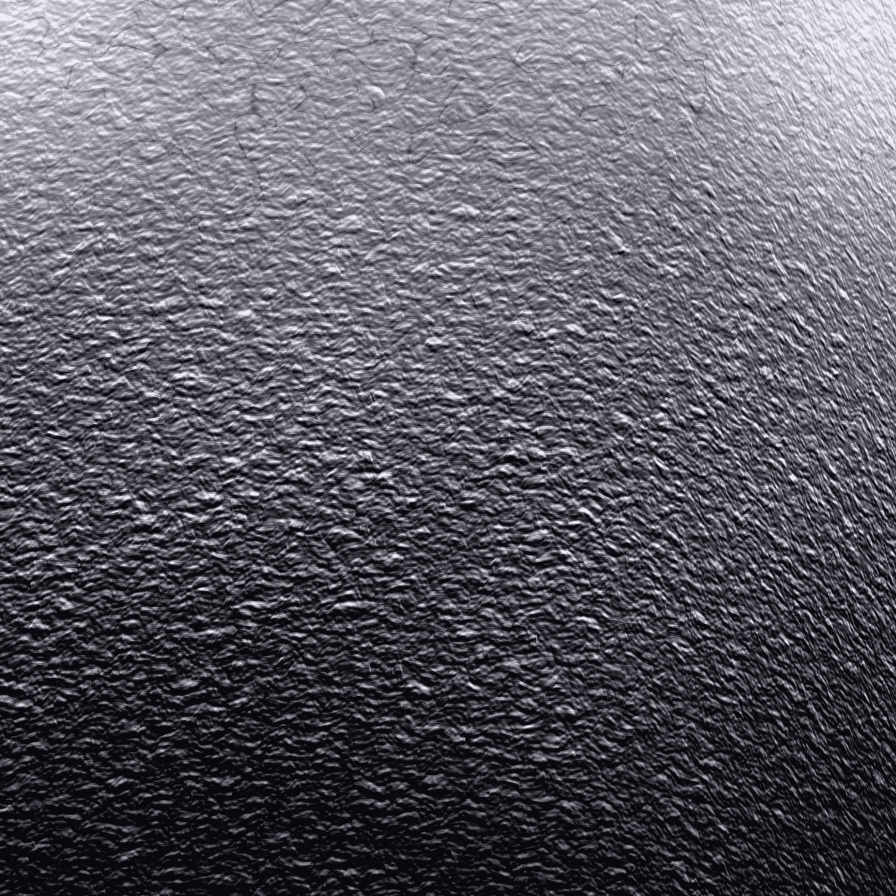
Write a Shadertoy shader that draws this texture.

```glsl
// Dark pebbled leather-like surface, lit from above and curving away at the right.

vec2 hash2(vec2 p) {
    vec3 q = fract(p.xyx * vec3(0.1031, 0.1030, 0.0973));
    q += dot(q, q.yzx + 33.33);
    return fract((q.xx + q.yz) * q.zy);
}

// Cellular noise: nearest distance, second distance, random id of the nearest cell
vec3 cells(vec2 p) {
    vec2 home = floor(p);
    vec3 result = vec3(9.0, 9.0, 0.0);
    for (int j = -1; j <= 1; j++)
    for (int i = -1; i <= 1; i++) {
        vec2 cell = home + vec2(i, j);
        vec2 rnd = hash2(cell);
        float d = length(cell + rnd - p);
        if (d < result.x) result = vec3(d, result.x, fract(rnd.x * 7.0 + rnd.y * 13.0));
        else result.y = min(result.y, d);
    }
    return result;
}

// Layered sines that make the grain ragged
vec2 waver(vec2 p, float amount) {
    float across = sin(p.y * 90.0 + 3.0 * sin(p.x * 31.0));
    float along = sin(p.x * 110.0 + 2.0 * sin(p.y * 47.0));
    return amount * vec2(across, 0.6 * along);
}

// Bend the grain downwards and foreshorten it near the right edge
vec2 bendSurface(vec2 uv) {
    float right = max(uv.x - 0.6, 0.0);
    float arch = 0.12 * (uv.x - 0.45) * (uv.x - 0.45);
    return vec2(uv.x + 1.2 * right * right, uv.y + arch + 1.2 * right * right);
}

// Height of wide grains, fine grains, a thin web and a few larger pebbles
float relief(vec2 p) {
    p += waver(p, 0.003);
    vec3 coarse = cells(p * vec2(58.0, 118.0));
    vec3 fine = cells(p * vec2(118.0, 225.0) + 7.0);
    vec3 large = cells(p * vec2(24.0, 42.0) + 31.0);
    float web = 1.0 - smoothstep(0.0, 0.25, coarse.y - coarse.x);
    float pebble = step(0.78, large.z) * smoothstep(0.42, 0.12, large.x);
    return 0.6 * (1.0 - coarse.x) * mix(0.5, 1.2, coarse.z)
         + 0.36 * (1.0 - fine.x) + 0.14 * web + 0.3 * pebble;
}

// Broad light: bright at the top and its corners, black at the lower left
float broadLight(vec2 uv) {
    float light = 0.05 + 0.62 * pow(uv.y, 1.08);
    light += 0.26 * smoothstep(0.38, 0.0, length((uv - 1.0) * vec2(1.3, 0.9)));
    light += 0.16 * smoothstep(0.4, 0.0, length((uv - vec2(0.0, 1.0)) * vec2(1.5, 1.0)));
    light -= 0.07 * smoothstep(0.7, 0.0, length(uv - vec2(0.0, 0.12)));
    light += 0.02 * sin(uv.x * 9.0 + 2.0 * sin(uv.y * 7.0));
    return light;
}

// Short dark cracks along some cell borders
float cracks(vec2 p) {
    vec3 c = cells((p + waver(p, 0.005)) * vec2(17.0, 40.0) + 53.0);
    return step(0.6, c.z) * smoothstep(0.12, 0.0, c.y - c.x);
}

vec3 surfaceColor(vec2 uv) {
    vec2 p = bendSurface(uv);
    float height = relief(p);
    float slope = height - relief(p + vec2(0.0008, 0.0038));
    float grain = slope + 0.22 * (height - 0.62);
    grain += 0.5 * max(grain, 0.0);

    // Strongest contrast in the middle, softer under the bright top
    float contrast = mix(0.62, 0.92, smoothstep(0.0, 0.4, uv.y));
    contrast = mix(contrast, 0.44, smoothstep(0.5, 0.95, uv.y));
    float value = broadLight(uv) + contrast * grain;
    value -= 0.17 * cracks(p) * smoothstep(0.6, 0.9, uv.y);
    value = clamp(value, 0.035, 0.95);

    vec3 coolTint = vec3(0.0, -0.004, 0.022);
    return value * vec3(0.99, 0.98, 1.0) + coolTint;
}

void mainImage(out vec4 fragColor, in vec2 fragCoord) {
    // Four samples per pixel smooth the fine grain
    vec3 color = vec3(0.0);
    for (int j = 0; j < 2; j++)
    for (int i = 0; i < 2; i++) {
        vec2 offset = 0.5 * vec2(i, j) - 0.25;
        color += 0.25 * surfaceColor((fragCoord + offset) / iResolution.xy);
    }
    fragColor = vec4(color, 1.0);
}
```
